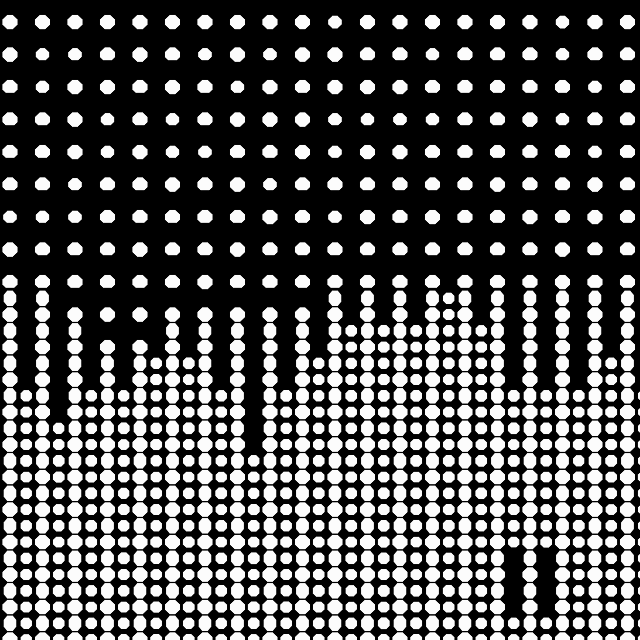
Reproduce this pattern procedurally as a WebGL 2 fragment shader.

```glsl
#version 300 es
precision highp float;

#define PITCH 0.02539
#define ORIGIN vec2(0.0156, 0.0345)
#define FIRST_ROW 17.0
#define BIG_RADIUS 0.465
#define SMALL_RADIUS 0.365
#define LINK_RADIUS 0.39
#define FLAT_BASE 0.35
#define INK vec3(0.99)

uniform vec2 u_resolution;
out vec4 fragColor;

float hash(vec2 p) {
    return fract(sin(dot(p, vec2(127.1, 311.7))) * 43758.5453);
}

// One inside the interval around center, zero outside
float near(float k, float center, float halfWidth) {
    return step(abs(k - center), halfWidth);
}

// Skyline of the main columns, counted in double rows
float mainLevel(float k) {
    return near(k, 5.5, 3.6) + near(k, 3.5, 0.6);
}

// Skyline of the columns in between
float fillLevel(float k) {
    float level = 3.0 + near(k, 1.0, 0.5) + 2.0 * near(k, 7.0, 0.5);
    level -= near(k, 4.5, 0.6) + near(k, 18.0, 0.5);
    return level - near(k, 11.5, 2.6) - near(k, 12.0, 2.1) - near(k, 13.0, 0.5);
}

// Square with cut corners; a larger bevel is closer to a diamond
float bevelledDot(vec2 p, float radius, float bevel) {
    p = abs(p);
    return max(max(p.x, p.y), (p.x + p.y) * bevel) - radius;
}

void main() {
    vec2 uv = gl_FragCoord.xy / u_resolution;
    vec2 grid = (vec2(uv.x, 1.0 - uv.y) - ORIGIN) / PITCH;
    vec2 cell = floor(grid + 0.5);
    vec2 p = grid - cell;
    float pixel = 1.0 / (PITCH * min(u_resolution.x, u_resolution.y));

    bool oddColumn = mod(cell.x, 2.0) > 0.5;
    bool oddRow = mod(cell.y, 2.0) > 0.5;
    float k = floor(cell.x * 0.5);
    float rnd = hash(cell);
    float d;
    float visible = 1.0;

    if (!oddColumn && !oddRow) {
        // Large dots, mostly flat at the base in the sparse upper part
        float radius = BIG_RADIUS - 0.05 * step(0.8, rnd) * step(cell.y, 13.0);
        d = bevelledDot(p * vec2(1.0, 1.05), radius, 0.74);
        float flatBase = step(0.5, cell.y) * step(cell.y, 17.0) * step(0.25, rnd);
        d = max(d, p.y - mix(0.5, FLAT_BASE, flatBase));
    } else if (!oddColumn) {
        // Tall links that join the large dots into chains
        visible = step(FIRST_ROW + 2.0 * mainLevel(k), cell.y);
        d = bevelledDot(p * vec2(1.0, 0.82), LINK_RADIUS, 0.7);
    } else {
        // Small filler dots with a dark notch near the bottom right
        visible = step(FIRST_ROW + 2.0 * fillLevel(k), cell.y);
        visible *= 1.0 - near(k, 15.5, 0.6) * near(cell.y, 34.5, 1.6);
        float squash = oddRow ? 1.0 : 1.06;
        d = bevelledDot(p * vec2(1.0, squash), SMALL_RADIUS - 0.02 * rnd, 0.7);
    }

    float coverage = visible * (1.0 - smoothstep(-0.5 * pixel, 0.5 * pixel, d));
    fragColor = vec4(INK * coverage, 1.0);
}
```
